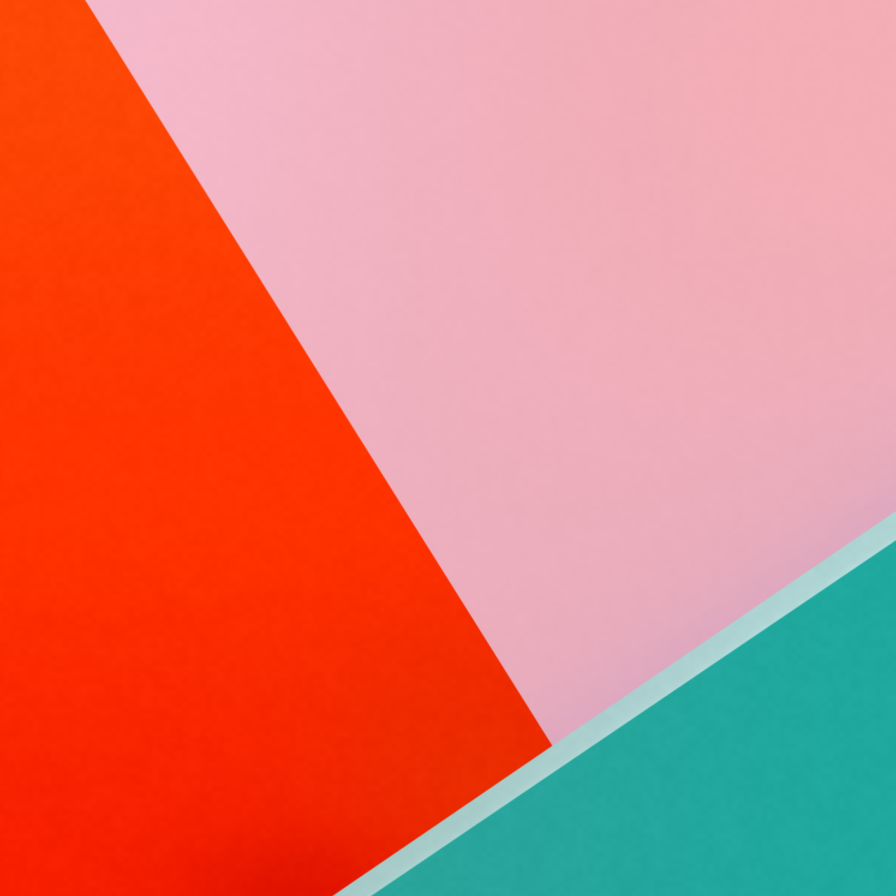
Give the GLSL for this background, as a WebGL 2 fragment shader.

```glsl
#version 300 es
precision highp float;

uniform vec2 u_resolution;
out vec4 outColor;

float hash(vec2 p) {
    return fract(sin(dot(p, vec2(127.1, 311.7))) * 43758.5453);
}

float valueNoise(vec2 p) {
    vec2 cell = floor(p), f = fract(p);
    f = f * f * (3.0 - 2.0 * f);
    return mix(mix(hash(cell), hash(cell + vec2(1, 0)), f.x),
               mix(hash(cell + vec2(0, 1)), hash(cell + vec2(1, 1)), f.x), f.y);
}

// Signed distance to the line a-b, positive on its left side
float lineSide(vec2 p, vec2 a, vec2 b) {
    vec2 d = normalize(b - a);
    return d.x * (p.y - a.y) - d.y * (p.x - a.x);
}

// Soft round falloff, 1 at the centre
float glow(vec2 p, vec2 center, vec2 size) {
    vec2 q = (p - center) / size;
    return exp(-dot(q, q));
}

void main() {
    vec2 uv = gl_FragCoord.xy / u_resolution;
    float soft = max(0.0013, 0.8 / min(u_resolution.x, u_resolution.y));

    float redEdge = lineSide(uv, vec2(0.095, 1.0), vec2(0.6146, 0.1706));
    float stripTop = lineSide(uv, vec2(0.371, 0.0), vec2(1.0, 0.4297));
    float stripBottom = lineSide(uv, vec2(0.414, 0.0), vec2(1.0, 0.397));

    // Pink sheet: pale at upper left, warm at upper right, mauve near the strip
    vec3 pink = mix(vec3(0.925, 0.68, 0.735), vec3(0.955, 0.725, 0.795),
                    glow(uv, vec2(0.15, 0.95), vec2(0.4, 0.45)));
    pink = mix(pink, vec3(0.955, 0.68, 0.71), glow(uv, vec2(1.0, 0.9), vec2(0.5, 0.4)));
    pink = mix(pink, vec3(0.865, 0.655, 0.75), 0.9 * exp(-max(stripTop, 0.0) / 0.07));

    // Red sheet: orange above, deeper below and along its right edge
    vec3 red = mix(vec3(0.97, 0.12, 0.0), vec3(1.0, 0.2, 0.0), smoothstep(0.0, 0.5, uv.y));
    red = mix(red, vec3(0.99, 0.28, 0.02), smoothstep(0.45, 1.0, uv.y));
    red = mix(red, vec3(0.92, 0.17, 0.0), glow(uv, vec2(0.55, 0.13), vec2(0.2, 0.18)));
    red = mix(red, vec3(0.86, 0.06, 0.0), 0.8 * glow(uv, vec2(0.33, 0.0), vec2(0.13, 0.07)));

    // Teal sheet and the pale strip above it
    vec3 teal = mix(vec3(0.16, 0.645, 0.61), vec3(0.12, 0.66, 0.62), smoothstep(0.45, 1.0, uv.x));
    vec3 strip = mix(vec3(0.65, 0.79, 0.78), vec3(0.68, 0.825, 0.825), smoothstep(0.4, 0.9, uv.x));
    strip += 0.035 * exp(-max(stripBottom, 0.0) / 0.005);

    // Layer the sheets from back to front
    vec3 color = mix(red, pink, smoothstep(-soft, soft, redEdge));
    color = mix(strip, color, smoothstep(-soft, soft, stripTop));
    color = mix(teal, color, smoothstep(-soft, soft, stripBottom));

    // Fine paper grain
    float grain = valueNoise(uv * 150.0) + 0.6 * valueNoise(uv * 60.0) - 0.8;
    color += grain * mix(0.014, 0.006, smoothstep(-soft, soft, min(redEdge, stripTop)));

    outColor = vec4(clamp(color, 0.0, 1.0), 1.0);
}
```
